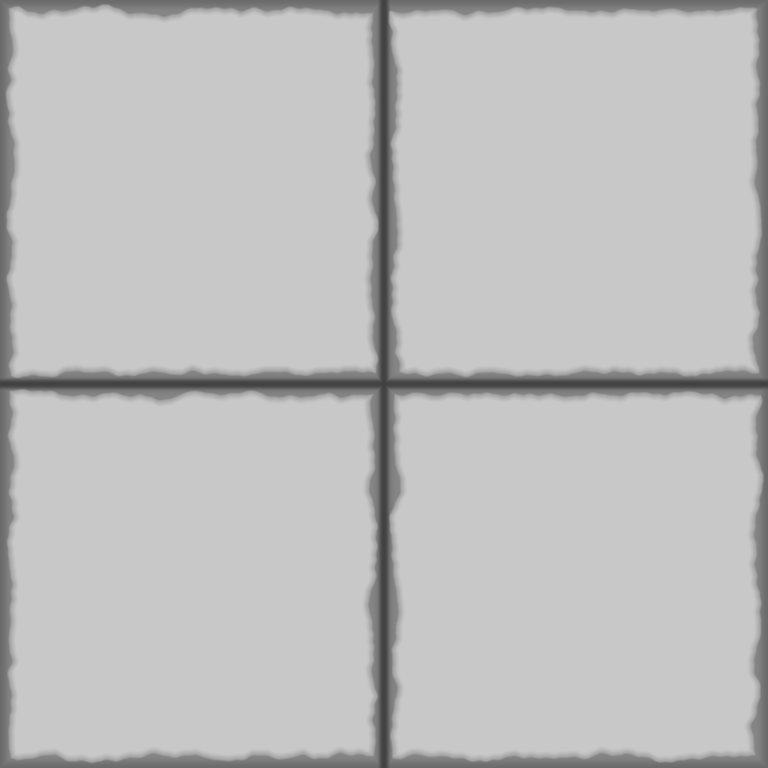
A WebGL 1 fragment shader for this texture map:

```glsl
precision highp float;
// Two by two pale grey square tiles with chipped edges and a dark central cross groove.

uniform vec2 u_resolution;

// Random slope in -1..1 for one lattice point of one tile side
float slope(float cell, float seed) {
  return fract(sin(cell * 127.1 + seed * 311.7) * 43758.5) * 2.0 - 1.0;
}

// 1D gradient noise that wraps after "cells" lattice steps
float wrapNoise(float t, float cells, float seed) {
  float x = t * cells;
  float i = floor(x);
  float f = x - i;
  float a = slope(mod(i, cells), seed) * f;
  float b = slope(mod(i + 1.0, cells), seed) * (f - 1.0);
  return mix(a, b, f * f * f * (f * (f * 6.0 - 15.0) + 10.0));
}

// Width of the worn band along a tile side, t runs from 0 to 1
float chipWidth(float t, float seed) {
  float w = 0.0135
    + 0.017 * wrapNoise(t, 6.0, seed)
    + 0.011 * wrapNoise(t, 13.0, seed + 20.0)
    + 0.005 * wrapNoise(t, 31.0, seed + 40.0);
  return max(w, 0.006);
}

void main() {
  vec2 uv = gl_FragCoord.xy / u_resolution;
  vec2 tile = mod(floor(uv * 2.0), 2.0);
  vec2 local = fract(uv * 2.0);
  float seed = tile.x * 4.0 + tile.y * 8.0;

  // Distances to the four sides: left, right, bottom, top
  vec4 side = 0.5 * vec4(local.x, 1.0 - local.x, local.y, 1.0 - local.y);
  vec4 chip = vec4(
    chipWidth(local.y, seed),
    chipWidth(local.y, seed + 1.0),
    chipWidth(local.x, seed + 2.0),
    chipWidth(local.x, seed + 3.0));
  vec4 inset = side - chip;
  float edge = min(min(side.x, side.y), min(side.z, side.w));
  float face = min(min(inset.x, inset.y), min(inset.z, inset.w));

  // Worn band, then the flat face with a soft shaded rim
  float band = mix(0.42, 0.52, smoothstep(0.0, 0.016, edge));
  float flatTone = mix(0.63, 0.784, smoothstep(-0.001, 0.010, face));
  float grey = mix(band, flatTone, smoothstep(-0.0018, 0.0018, face));

  // Dark groove through the centre
  vec2 fromCentre = abs(uv - 0.5);
  float groove = min(fromCentre.x, fromCentre.y);
  grey = mix(0.26, grey, smoothstep(0.001, 0.009, groove));

  gl_FragColor = vec4(vec3(grey), 1.0);
}
```
